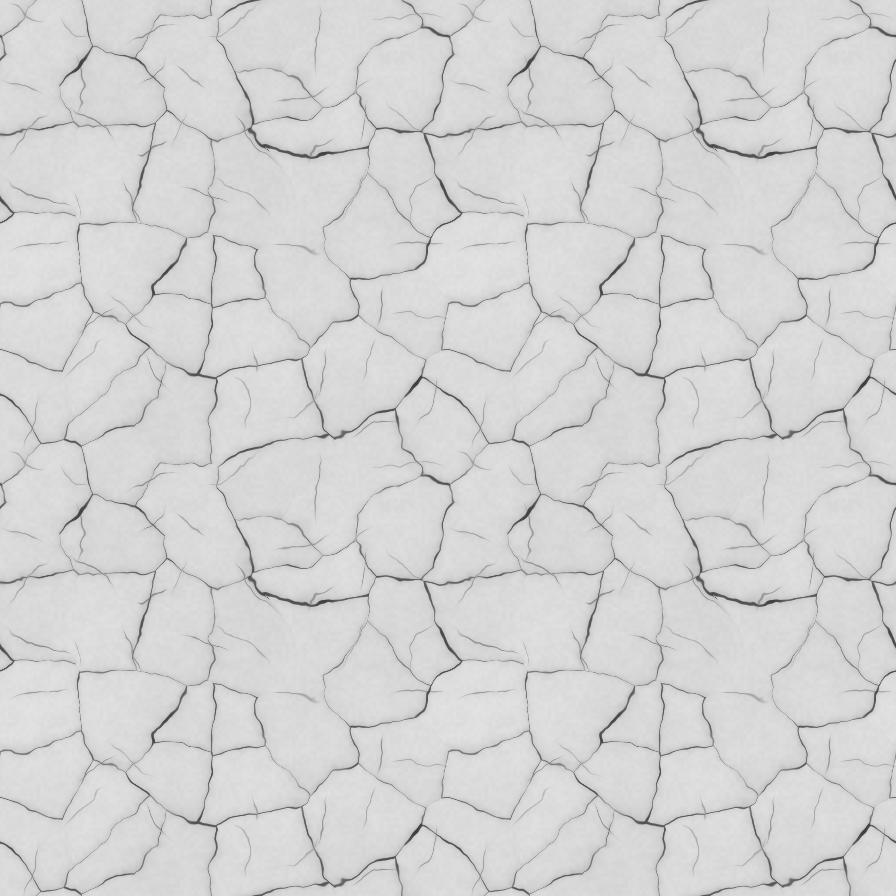
Give the GLSL for this texture, as a Shadertoy shader.

```glsl
// Cracked pale grey paint: irregular plates, dark fissures and short hairline twigs, tiling seamlessly.

const float REPEATS = 2.0;          // tiles across and down
const float PLATES = 6.0;           // plate seeds along one tile
const float TWIGS = 8.0;            // hairline slots along one tile
const float JITTER = 0.9;           // irregularity of the plates
const float MERGED = 0.13;          // share of plate borders left uncracked
const float TWIG_SHARE = 0.72;      // share of slots holding a hairline
const float THIN = 0.0009;          // crack half widths, in tiles
const float WIDE = 0.0025;
const float HALO = 0.0075;          // reach of the shade beside a crack
const float LIP = 0.014;            // reach of the curled plate rim
const vec2 LIGHT = vec2(-0.6, 0.8);
const vec3 PAINT = vec3(0.860);
const vec3 FISSURE = vec3(0.24);

vec2 hash2(vec2 c) {
    vec3 q = fract(c.xyx * vec3(0.1031, 0.1030, 0.0973));
    q += dot(q, q.yzx + 33.33);
    return fract((q.xx + q.yz) * q.zy);
}

// Whole cell number in 0..period-1; the half step keeps rounding safe
vec2 wrapCell(vec2 cell, float period) {
    return floor(mod(cell + 0.5, period));
}

// Smooth noise in -1..1 that wraps after "period" cells
vec2 wrapNoise(vec2 p, float period) {
    vec2 x = p * period, i = floor(x), f = fract(x);
    f = f * f * (3.0 - 2.0 * f);
    vec2 a = hash2(wrapCell(i, period) + period);
    vec2 b = hash2(wrapCell(i + vec2(1, 0), period) + period);
    vec2 c = hash2(wrapCell(i + vec2(0, 1), period) + period);
    vec2 d = hash2(wrapCell(i + 1.0, period) + period);
    return 2.0 * mix(mix(a, b, f.x), mix(c, d, f.x), f.y) - 1.0;
}

float stroke(float dist, float halfWidth, float pixel) {
    return 1.0 - smoothstep(halfWidth - pixel, halfWidth + pixel, dist);
}

vec2 plateSeed(vec2 cell) {
    return 0.5 + JITTER * (hash2(wrapCell(cell, PLATES) + 3.0) - 0.5);
}

// Cellular plates: x = crack, y = soft shade, z = rim relief, w = plate tone
vec4 plates(vec2 p, float wear, float pixel) {
    vec2 x = p * PLATES, base = floor(x), f = fract(x);
    vec2 home = vec2(0), toHome = vec2(9);
    for (int j = -1; j <= 1; j++)
    for (int i = -1; i <= 1; i++) {
        vec2 g = vec2(i, j), r = g + plateSeed(base + g) - f;
        if (dot(r, r) < dot(toHome, toHome)) { toHome = r; home = g; }
    }
    vec2 homeKey = hash2(wrapCell(base + home, PLATES) + 41.0);
    vec4 result = vec4(0, 0, 0, homeKey.y - 0.5);
    for (int j = -2; j <= 2; j++)
    for (int i = -2; i <= 2; i++) {
        vec2 g = home + vec2(i, j), r = g + plateSeed(base + g) - f;
        vec2 across = r - toHome;
        if (dot(across, across) < 1e-5) continue;
        vec2 normal = normalize(across);
        float dist = dot(0.5 * (toHome + r), normal) / PLATES;
        // Both sides of a border share one key, so they crack alike
        float key = fract(homeKey.x + hash2(wrapCell(base + g, PLATES) + 41.0).x);
        float strength = step(MERGED, key) * mix(0.5, 1.0, key) * (1.0 + 0.25 * wear);
        float halfWidth = mix(THIN, WIDE, key * key * key) * (1.0 + 0.7 * wear);
        result.x = max(result.x, strength * stroke(dist, halfWidth, pixel));
        result.y = max(result.y, strength * exp(-dist / HALO));
        result.z += strength * dot(normal, LIGHT) * exp(-dist / LIP);
    }
    return result;
}

// Short bent hairlines that taper at both ends: x = ink, y = soft shade
vec2 twigs(vec2 p, float pixel) {
    vec2 x = p * TWIGS, base = floor(x), f = fract(x), result = vec2(0);
    for (int j = -1; j <= 1; j++)
    for (int i = -1; i <= 1; i++) {
        vec2 g = vec2(i, j), id = wrapCell(base + g, TWIGS);
        vec2 place = hash2(id + 71.0), form = hash2(id + 113.0), kind = hash2(id + 157.0);
        if (kind.x > TWIG_SHARE) continue;
        float angle = 6.2832 * form.x, halfLength = mix(0.32, 0.7, form.y);
        vec2 along = vec2(cos(angle), sin(angle));
        vec2 r = f - g - mix(vec2(0.25), vec2(0.75), place);
        float t = dot(r, along);
        float side = dot(r, vec2(-along.y, along.x)) + (kind.y - 0.5) * t * t;
        float taper = 1.0 - smoothstep(0.4, 1.0, abs(t) / halfLength);
        float dist = abs(side) / TWIGS, depth = taper * mix(0.35, 0.8, place.x);
        float ink = stroke(dist, THIN * (0.4 + taper), pixel);
        result = max(result, depth * vec2(ink, exp(-dist / HALO)));
    }
    return result;
}

void mainImage(out vec4 fragColor, in vec2 fragCoord) {
    vec2 p = fract(fragCoord / iResolution.xy * REPEATS);
    float pixel = 0.65 * REPEATS / min(iResolution.x, iResolution.y);

    // Bend the straight borders into ragged cracks
    vec2 q = p + 0.026 * wrapNoise(p, 7.0) + 0.010 * wrapNoise(p, 19.0)
               + 0.0042 * wrapNoise(p, 47.0) + 0.0013 * wrapNoise(p, 101.0);
    vec4 plate = plates(q, wrapNoise(p, 29.0).x, pixel);
    vec2 hairline = twigs(q, pixel);

    // Paint surface: plate tone, broad stains, fine grain, curled rims
    vec3 color = PAINT + 0.014 * plate.w + 0.012 * wrapNoise(p, 5.0).x
               + 0.008 * wrapNoise(p, 31.0).y + 0.012 * wrapNoise(p, 128.0).x;
    color += 0.026 * plate.z - 0.11 * plate.y - 0.05 * hairline.y;

    // Fissures
    color = mix(color, FISSURE, max(plate.x * 0.8, hairline.x * 0.6));
    fragColor = vec4(clamp(color, 0.0, 1.0), 1.0);
}
```
